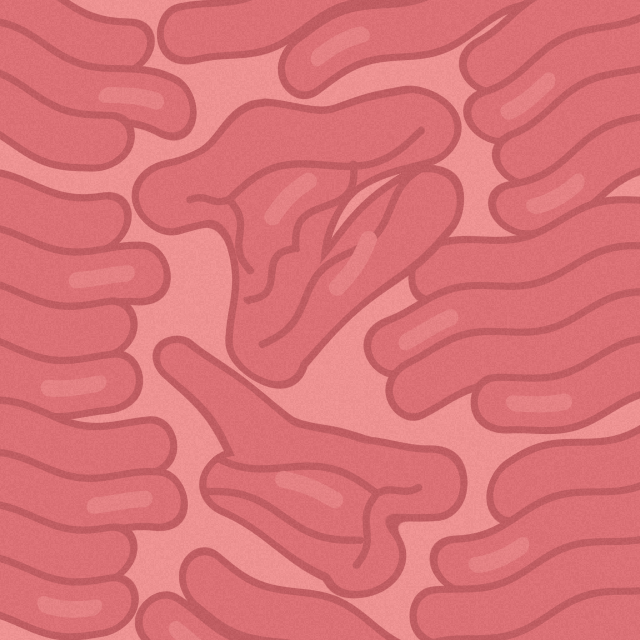
Reproduce this pattern procedurally as a three.js fragment shader.

```glsl
// Cartoon folds: outlined wavy fingers and two lobed blobs on a pale ground.
#define GROUND vec3(0.93, 0.57, 0.57)
#define FLESH vec3(0.86, 0.44, 0.46)
#define OUTLINE vec3(0.755, 0.365, 0.385)
#define SHINE vec3(0.895, 0.505, 0.515)
#define LINE_WIDTH 1.15
#define SHINE_RADIUS 1.3
#define WAVE_HEIGHT 1.2
#define WAVE_FREQ 0.25
#define EDGE_SOFT 0.11
#define GRAIN 0.035

varying vec2 vUv;

// All lengths are in hundredths of the canvas.
float cover(float d) { return 1.0 - smoothstep(-EDGE_SOFT, EDGE_SOFT, d); }

float hash(vec2 p) {
  vec3 q = fract(p.xyx * 0.1031);
  q += dot(q, q.yzx + 33.33);
  return fract((q.x + q.y) * q.z);
}

// Coordinates along and across a direction.
vec2 toAxis(vec2 v, vec2 dir) {
  return vec2(dot(v, dir), dir.x * v.y - dir.y * v.x);
}

// Distance to a segment bent into a sine.
float wavy(vec2 p, vec2 a, vec2 b, float height, float waves) {
  float len = distance(a, b);
  vec2 q = toAxis(p - a, (b - a) / len);
  float x = clamp(q.x, 0.0, len);
  float k = 6.2832 * waves / len;
  float slope = height * k * cos(k * x);
  q.y = (q.y - height * sin(k * x)) / sqrt(1.0 + slope * slope);
  return length(vec2(q.x - x, q.y));
}

// Capsule whose radius changes from r0 at a to r1 at b.
float taper(vec2 p, vec2 a, vec2 b, float r0, float r1) {
  vec2 d = b - a;
  float h = clamp(dot(p - a, d) / dot(d, d), 0.0, 1.0);
  return length(p - a - d * h) - mix(r0, r1, h * (2.0 - h));
}

float smoothMin(float a, float b) {
  float h = max(3.0 - abs(a - b), 0.0) / 3.0;
  return min(a, b) - h * h * 0.75;
}

// Three arms around a core, plus a side finger ending at the third arm.
float blob(vec2 p, vec2 core, vec2 a, vec2 b, vec2 c, vec2 side, vec4 r, float sideR) {
  p += 0.6 * sin(p.yx * 0.3);
  float d = smoothMin(taper(p, core, a, r.x, r.y), taper(p, core, b, r.x, r.z));
  d = smoothMin(d, taper(p, core, c, r.x, r.w));
  return min(d, taper(p, side, c, sideR, sideR));
}

void paint(inout vec3 col, float d) {
  col = mix(col, OUTLINE, cover(d));
  col = mix(col, FLESH, cover(d + LINE_WIDTH));
}

// Stack of parallel fingers; stagger holds amount, frequency and phase.
void fingers(inout vec3 col, vec2 p, vec2 start, vec2 stride, float angle,
             float radius, int count, vec3 stagger) {
  vec2 dir = vec2(cos(angle), sin(angle));
  float wave = WAVE_HEIGHT * sin(dot(p, dir) * WAVE_FREQ + start.y);
  for (int i = 0; i < 4; i++) {
    if (i >= count) break;
    float n = float(i);
    vec2 tip = start + stride * n - dir * stagger.x * sin(stagger.y * n + stagger.z);
    vec2 q = toAxis(p - tip, dir);
    q.y -= wave;
    paint(col, length(vec2(min(q.x, 0.0), q.y)) - radius);
    float shine = length(vec2(q.x - clamp(q.x, 2.0, 9.5), q.y)) - SHINE_RADIUS;
    col = mix(col, SHINE, cover(shine) * mod(n, 2.0));
  }
}

float upperFolds(vec2 p) {
  vec2 fork = vec2(35.8, 68.8);
  vec2 bend = vec2(46.2, 61.2);
  float d = wavy(p, vec2(65.8, 79.6), fork, 2.3, 1.0);
  d = min(d, wavy(p, fork, vec2(29.7, 68.8), 0.3, 1.0));
  d = min(d, wavy(p, fork, vec2(39.1, 57.7), 0.8, 1.0));
  d = min(d, wavy(p, vec2(55.3, 74.3), bend, 1.8, 1.0));
  d = min(d, wavy(p, bend, vec2(38.7, 53.1), -1.3, 1.0));
  return min(d, wavy(p, vec2(67.7, 74.6), vec2(41.0, 46.2), -1.2, 2.0));
}

float lowerFolds(vec2 p) {
  vec2 fork = vec2(58.9, 22.9);
  float d = wavy(p, vec2(30.2, 31.0), fork, -1.8, 1.0);
  d = min(d, wavy(p, fork, vec2(65.4, 23.8), 0.3, 1.0));
  d = min(d, wavy(p, fork, vec2(55.7, 11.7), -0.7, 1.0));
  return min(d, wavy(p, vec2(32.0, 23.2), vec2(56.3, 15.6), 1.3, 1.0));
}

void main() {
  vec2 p = vUv * 100.0;
  vec3 col = GROUND;

  // Finger stacks growing in from the left, top, right and bottom.
  fingers(col, p, vec2(21.5, 91.9), vec2(-0.7, -7.8), 2.83, 4.9, 3, vec3(5.5, 2.3, -0.5));
  fingers(col, p, vec2(18.2, 65.1), vec2(0.0, -8.6), 3.02, 5.0, 4, vec3(3.5, 2.3, -0.9));
  fingers(col, p, vec2(24.1, 29.0), vec2(-2.6, -7.9), 3.02, 4.9, 4, vec3(3.0, 2.3, -0.5));
  fingers(col, p, vec2(29.7, 93.7), vec2(18.2, -3.4), 0.35, 4.9, 2, vec3(0.0));
  fingers(col, p, vec2(76.2, 90.9), vec2(2.0, -7.6), 0.45, 4.8, 4, vec3(1.5, 2.3, 0.0));
  fingers(col, p, vec2(68.6, 56.4), vec2(3.3, -6.8), 0.25, 4.8, 4, vec3(12.5, 1.05, 0.0));
  fingers(col, p, vec2(80.7, 23.2), vec2(-5.5, -10.2), 0.3, 5.0, 4, vec3(3.0, 1.5, 0.0));
  fingers(col, p, vec2(32.3, 8.9), vec2(-6.8, -7.2), -0.4, 4.8, 2, vec3(0.0));

  // Central blobs with their inner folds and shines.
  float upper = blob(p, vec2(43.6, 72.7), vec2(27.1, 69.8), vec2(65.4, 80.7),
                     vec2(42.3, 46.0), vec2(67.1, 68.8), vec4(11.0, 6.0, 6.2, 6.5), 6.0);
  float lower = blob(p, vec2(48.2, 23.8), vec2(28.0, 44.3), vec2(67.7, 25.1),
                     vec2(56.6, 12.5), vec2(37.1, 23.8), vec4(9.4, 3.8, 5.9, 6.5), 5.5);
  float body = min(upper, lower);
  paint(col, body);
  float folds = min(upperFolds(p), lowerFolds(p)) - 0.5 * LINE_WIDTH;
  col = mix(col, OUTLINE, cover(folds) * cover(body));
  float shine = wavy(p, vec2(42.6, 66.1), vec2(48.2, 71.7), 0.5, 0.5);
  shine = min(shine, wavy(p, vec2(52.7, 55.1), vec2(57.6, 62.6), -0.5, 0.5));
  shine = min(shine, wavy(p, vec2(44.3, 25.1), vec2(52.3, 21.9), 0.4, 0.5));
  col = mix(col, SHINE, cover(shine - SHINE_RADIUS));

  // Fine paper grain.
  col += GRAIN * (hash(floor(vUv * 512.0)) - 0.5);
  gl_FragColor = vec4(col, 1.0);
}
```
